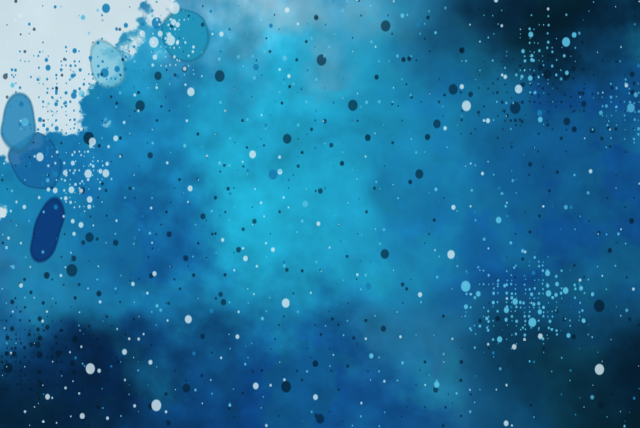
Reproduce this background procedurally as a Shadertoy shader.

```glsl
// Blue watercolour grunge: cyan centre, dark corners, a pale corner and paint splatter.

const vec3 MID = vec3(0.10, 0.49, 0.70);
const vec3 CYAN = vec3(0.13, 0.68, 0.81);
const vec3 ROYAL = vec3(0.05, 0.27, 0.54);
const vec3 NAVY = vec3(0.03, 0.16, 0.34);
const vec3 INK = vec3(0.02, 0.11, 0.18);
const vec3 STEEL = vec3(0.18, 0.50, 0.67);
const vec3 PAPER = vec3(0.84, 0.91, 0.94);
const vec3 SPRAY = vec3(0.36, 0.76, 0.89);

float hash(vec2 p) {
    return fract(sin(dot(p, vec2(127.1, 311.7))) * 43758.5453);
}

float noise(vec2 p) {
    vec2 i = floor(p), f = fract(p);
    f = f * f * (3.0 - 2.0 * f);
    return mix(mix(hash(i), hash(i + vec2(1, 0)), f.x),
               mix(hash(i + vec2(0, 1)), hash(i + vec2(1, 1)), f.x), f.y);
}

float fbm(vec2 p) {
    float sum = 0.0, amp = 0.5;
    for (int i = 0; i < 5; i++) {
        sum += amp * noise(p);
        p = mat2(1.6, 1.2, -1.2, 1.6) * p + 7.3;
        amp *= 0.5;
    }
    return sum / 0.97;
}

// Soft elliptical patch
float glow(vec2 p, vec2 centre, vec2 radii) {
    vec2 d = (p - centre) / radii;
    return exp(-dot(d, d));
}

// Three sizes of scattered drops, thinning away from the centre
float splatter(vec2 p, vec2 centre, vec2 radii, float density, float seed) {
    float cover = 0.0, scale = 26.0;
    for (int i = 0; i < 3; i++) {
        vec2 q = p * scale + seed, cell = floor(q);
        vec2 jitter = 0.35 + 0.3 * vec2(hash(cell + 3.1), hash(cell + 8.7));
        float size = mix(0.08, 0.33, pow(hash(cell + 5.3), 2.0));
        float chance = density * glow((cell + 0.5 - seed) / scale, centre, radii);
        float blur = scale / iResolution.y;
        float d = length((fract(q) - jitter) * vec2(1.0, 0.85)) - size;
        cover = max(cover, step(hash(cell + seed), chance) * smoothstep(blur, -blur, d));
        scale *= 1.9;
    }
    return cover;
}

// Translucent stain with a darker rim
vec3 stain(vec3 col, vec2 p, vec2 centre, vec2 radii, float tilt, vec3 paint, float alpha) {
    vec2 d = p - centre;
    d = mat2(cos(tilt), -sin(tilt), sin(tilt), cos(tilt)) * d / radii;
    float wobble = 0.35 * (noise(p * 22.0) - 0.5);
    float edge = (length(d) - 1.0 + wobble) * min(radii.x, radii.y);
    float blur = 1.5 / iResolution.y;
    float rim = smoothstep(-0.007, 0.0, edge);
    return mix(col, paint * (1.0 - 0.22 * rim), alpha * smoothstep(blur, -blur, edge));
}

// Blue wash: broad patches of colour, blended in order
vec3 wash(vec2 p) {
    vec3 col = MID;
    col = mix(col, CYAN, 0.85 * glow(p, vec2(0.60, 0.56), vec2(0.27, 0.32)));
    col = mix(col, CYAN, 0.60 * glow(p, vec2(0.68, 0.30), vec2(0.24, 0.14)));
    col = mix(col, CYAN, 0.65 * glow(p, vec2(0.82, 0.82), vec2(0.24, 0.26)));
    col = mix(col, ROYAL, 0.65 * glow(p, vec2(0.24, 0.49), vec2(0.17, 0.17)));
    col = mix(col, ROYAL, 0.90 * glow(p, vec2(1.42, 0.62), vec2(0.34, 0.28)));
    col = mix(col, ROYAL, 0.60 * glow(p, vec2(1.22, 0.38), vec2(0.18, 0.10)));
    col = mix(col, ROYAL, 0.95 * glow(p, vec2(0.68, 0.02), vec2(0.38, 0.17)));
    col = mix(col, NAVY, 0.95 * glow(p, vec2(0.20, 0.08), vec2(0.27, 0.19)));
    col = mix(col, STEEL, 0.75 * glow(p, vec2(1.01, 0.18), vec2(0.12, 0.16)));
    col = mix(col, STEEL, 0.70 * glow(p, vec2(0.03, 0.36), vec2(0.14, 0.10)));
    col = mix(col, INK, glow(p, vec2(1.36, 1.0), vec2(0.29, 0.21)));
    col = mix(col, INK, glow(p, vec2(1.50, 0.0), vec2(0.40, 0.31)));
    col = mix(col, INK, 0.8 * glow(p, vec2(0.0, 0.0), vec2(0.38, 0.14)));
    return mix(col, PAPER, 0.6 * glow(p, vec2(0.60, 1.02), vec2(0.30, 0.12)));
}

void mainImage(out vec4 fragColor, in vec2 fragCoord) {
    vec2 p = fragCoord / iResolution.y;
    p.x *= 1.5 * iResolution.y / iResolution.x;

    // Ragged wash with cloudy and fine pigment
    float cloud = fbm(p * 5.0 + 2.0), grain = fbm(p * 24.0);
    vec2 warp = vec2(cloud, fbm(p * 5.0 + 31.0)) - 0.5;
    vec2 ragged = vec2(grain, fbm(p * 24.0 + 17.0)) - 0.5;
    vec3 col = wash(p + 0.36 * warp + 0.10 * ragged);
    float bloom = fbm(p * 9.0 + 1.5 * warp + 50.0);
    col *= 0.72 + 0.34 * bloom + 0.22 * grain;
    col = mix(col, CYAN * dot(col, vec3(0.5, 0.5, 0.7)), 0.35 * smoothstep(0.5, 0.62, bloom));

    // Pale paper with a broken diagonal edge
    float side = (p.y - 0.60 - 1.03 * (p.x - 0.06)) / 1.43;
    float edge = side + 0.20 * (cloud - 0.5) + 0.24 * (grain - 0.5);
    float paper = smoothstep(-0.015, 0.025, edge);
    col = mix(col, PAPER * (0.92 + 0.12 * cloud), 0.97 * paper);

    // Large stains
    col = stain(col, p, vec2(0.25, 0.85), vec2(0.038, 0.058), 0.3, vec3(0.48, 0.77, 0.86), 0.8);
    col = stain(col, p, vec2(0.43, 0.92), vec2(0.052, 0.060), 0.5, vec3(0.12, 0.57, 0.72), 0.85);
    col = stain(col, p, vec2(0.09, 0.62), vec2(0.060, 0.070), 0.6, vec3(0.09, 0.40, 0.63), 0.85);
    col = stain(col, p, vec2(0.045, 0.715), vec2(0.040, 0.065), 0.0, vec3(0.17, 0.53, 0.72), 0.88);
    col = stain(col, p, vec2(0.11, 0.465), vec2(0.034, 0.076), -0.25, vec3(0.05, 0.22, 0.47), 0.92);

    // Dark, then light drops
    col = mix(col, MID, 0.9 * splatter(p, vec2(0.17, 0.74), vec2(0.13, 0.14), 0.45, 11.0));
    col = mix(col, INK, 0.7 * splatter(p, vec2(0.04, 0.18), vec2(0.12, 0.10), 0.40, 23.0));
    col = mix(col, INK, 0.6 * splatter(p, vec2(1.25, 0.77), vec2(0.18, 0.09), 0.35, 37.0));
    col = mix(col, PAPER, 0.8 * splatter(p, vec2(0.18, 0.58), vec2(0.05, 0.07), 0.70, 41.0));
    col = mix(col, PAPER, 0.8 * splatter(p, vec2(0.40, 0.90), vec2(0.05, 0.07), 0.60, 53.0));
    col = mix(col, SPRAY, 0.9 * splatter(p, vec2(1.24, 0.29), vec2(0.12, 0.08), 0.55, 67.0));
    col = mix(col, SPRAY, 0.9 * splatter(p, vec2(1.24, 0.86), vec2(0.07, 0.07), 0.35, 71.0));
    col = mix(col, SPRAY, 0.7 * splatter(p, vec2(1.47, 0.75), vec2(0.06, 0.06), 0.45, 83.0));
    fragColor = vec4(clamp(col, 0.0, 1.0), 1.0);
}
```
